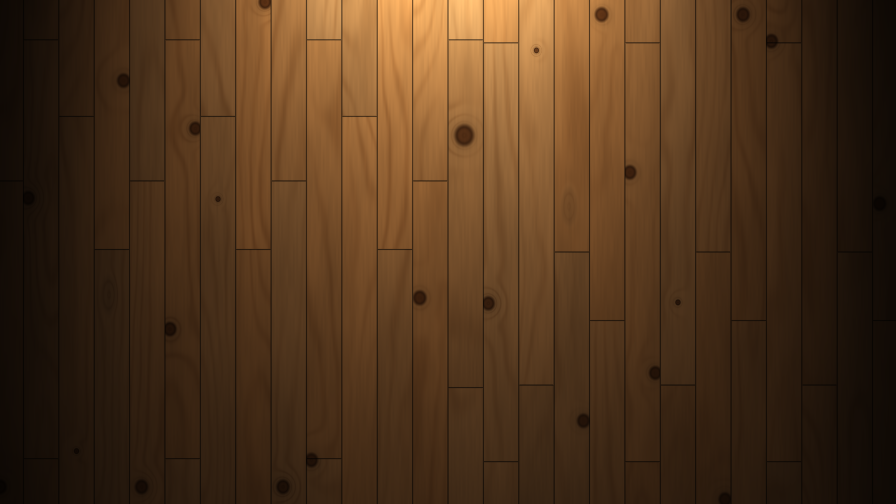
A WebGL 2 fragment shader for this texture:

```glsl
#version 300 es
precision highp float;
// Upright pine boards under a warm lamp at the top centre.
// Columns follow a four-step cycle of joints and knots; the right half reuses
// the left half turned upside down, with one separate board column between.

uniform vec2 u_resolution;
out vec4 outColor;

// Lengths are in canvas heights; depth runs down from the top edge.
const float PLANK_WIDTH = 0.0702;
const float BOARD_LENGTH = 0.831;
const float CENTRE_LENGTH = 0.69;
const float CENTRE_JOINT = 0.079;
const float HALF_COLUMNS = 13.0;
const float SEAM_WIDTH = 0.0010;
const float SEAM_DARKNESS = 0.55;
const vec4 JOINT_DEPTH = vec4(0.359, 0.079, 0.231, 0.495);
const vec4 KNOT_DEPTH = vec4(0.966, 0.393, 0.895, 0.160);
const vec4 KNOT_STEP = vec4(0.0, 0.260, -0.500, -0.156);
const vec4 KNOT_SIDE = vec4(0.34, 0.14, 0.50, 0.83);
const vec4 KNOT_RADIUS = vec4(0.0150, 0.0145, 0.006, 0.0145);
const vec3 CENTRE_KNOT = vec3(0.46, 0.2685, 0.0220);
const vec3 TWIN_KNOT = vec3(0.86, 0.255, 0.0140);
const vec3 OVAL_MARK = vec3(0.42, 0.585, 0.0190);
const vec3 KNOT_TINT = vec3(0.47, 0.38, 0.31);
const vec3 GRAIN_TINT = vec3(0.82, 0.76, 0.69);
const float LAMP_POWER = 0.93;
const float LAMP_FADE = 1.35;

float hash(vec2 p) {
    vec3 h = fract(vec3(p.xyx) * 0.1031);
    h += dot(h, h.yzx + 33.33);
    return fract((h.x + h.y) * h.z);
}

float noise(vec2 p) {
    vec2 i = floor(p), f = fract(p);
    f = f * f * (3.0 - 2.0 * f);
    return mix(mix(hash(i), hash(i + vec2(1, 0)), f.x),
               mix(hash(i + vec2(0, 1)), hash(i + vec2(1, 1)), f.x), f.y);
}

// Distance from a knot (side, depth, radius), in knot radii.
float knotDistance(vec2 p, vec3 knot, float stretch) {
    vec2 d = p - vec2(knot.x * PLANK_WIDTH, knot.y);
    return length(d / vec2(1.0, stretch)) / knot.z;
}

// Main knot of a column, from its place in the four-step cycle.
vec3 columnKnot(float column) {
    int kind = int(mod(column, 4.0));
    float group = floor(column / 4.0);
    float depth = KNOT_DEPTH[kind] + KNOT_STEP[kind] * group;
    if (kind == 0) depth -= 0.375 * max(group - 2.0, 0.0);
    float side = KNOT_SIDE[kind] - (column == 12.0 ? 0.14 : 0.0);
    return vec3(side, depth, KNOT_RADIUS[kind]);
}

// Light falls off downward, in a beam that widens with depth.
float lampLight(float x, float depth) {
    float beam = x / (0.58 + 0.35 * depth);
    float hotspot = 0.08 * exp(-14.0 * x * x - 80.0 * depth * depth);
    float sides = 1.0 - 0.45 * smoothstep(0.6, 0.95, abs(x));
    return sides * LAMP_POWER * exp(-LAMP_FADE * depth - beam * beam) + hotspot;
}

void main() {
    float pixel = 1.0 / u_resolution.y;
    vec2 p = (gl_FragCoord.xy - vec2(0.5 * u_resolution.x, 0.0)) * pixel;
    float depth = 1.0 - p.y;

    // Column and position on it
    float index = floor(p.x / PLANK_WIDTH);
    bool centre = index == 0.0;
    float column = index < 0.0 ? index + HALF_COLUMNS : index;
    vec2 q = vec2(p.x - index * PLANK_WIDTH, index > 0.0 ? 0.995 - depth : depth);

    // Board and seams
    float span = centre ? CENTRE_LENGTH : BOARD_LENGTH;
    float joint = centre ? CENTRE_JOINT : JOINT_DEPTH[int(mod(column, 4.0))];
    float along = (q.y - joint) / span;
    vec2 board = vec2(index + 40.0, floor(along) + 7.0);
    float jointGap = abs(fract(along + 0.5) - 0.5) * span;
    float seamGap = min(min(q.x, PLANK_WIDTH - q.x), jointGap);
    float seam = 1.0 - smoothstep(0.0, SEAM_WIDTH + 0.7 * pixel, seamGap);

    // Knots bend the growth rings around them
    float knot = knotDistance(q, centre ? CENTRE_KNOT : columnKnot(column), 1.1);
    if (column == 5.0) knot = min(knot, knotDistance(q, TWIN_KNOT, 1.1));
    float oval = column == 3.0 ? knotDistance(q, OVAL_MARK, 2.5) : 9.0;
    vec2 seed = board * vec2(17.3, 9.7);
    float rings = 4.5 * noise(q * vec2(12.0, 2.4) + seed) + 18.0 * q.x
                + 0.4 * noise(q * vec2(36.0, 11.0) + seed);
    rings = mix(rings, 1.6 * knot, exp(-knot * knot / 6.0));
    rings = mix(rings, 2.0 * oval, exp(-oval * oval * oval));
    float line = pow(0.5 + 0.5 * sin(6.2832 * rings), 3.0);
    float strength = mix(0.0, 0.65, noise(q * vec2(20.0, 4.0) + seed + 31.0));
    float fibre = noise(q * vec2(300.0, 22.0) + seed) - 0.5;
    float blotch = noise(q * vec2(24.0, 6.0) + seed + 60.0) - 0.5;

    // Wood under the lamp
    float light = lampLight(p.x, depth);
    vec3 color = light * vec3(1.0, 0.625 + 0.11 * light, 0.32 + 0.11 * light);
    color *= 0.94 + 0.09 * hash(board) + 0.06 * fibre + 0.09 * blotch;
    color *= mix(vec3(1.02, 0.98, 0.93), vec3(0.98, 1.0, 1.04), hash(board + 5.0));
    color *= mix(vec3(1.0), GRAIN_TINT, line * strength);
    color *= 1.0 - 0.10 * (1.0 - smoothstep(0.6, 1.05, oval));
    color *= 1.0 - 0.16 * exp(-0.6 * knot * knot);
    float core = 1.0 - smoothstep(0.6, 1.12, knot);
    float rim = smoothstep(0.35, 0.8, knot);
    color *= mix(vec3(1.0), KNOT_TINT * (1.3 - 0.4 * rim), core);
    color *= 1.0 - SEAM_DARKNESS * seam;
    outColor = vec4(color, 1.0);
}
```
